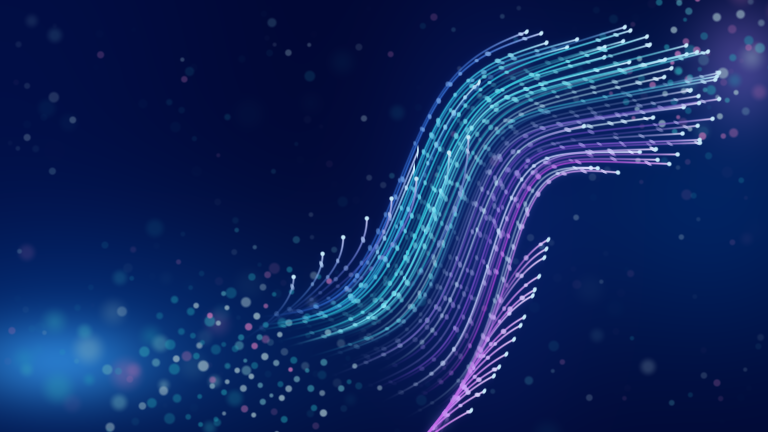
Reproduce this background procedurally as a WebGL 1 fragment shader.

```glsl
precision highp float;
uniform vec2 u_resolution;

#define STRANDS 46
#define SIDE_TIPS 14
#define HOOKS 8
#define LINE_WIDTH 0.0021
#define BEAD_RADIUS 0.0062
#define BEAD_GAP 0.055
#define BLUE vec3(0.18, 0.42, 0.82)
#define TEAL vec3(0.16, 0.76, 0.83)
#define PALE vec3(0.76, 0.90, 0.96)
#define VIOLET vec3(0.38, 0.24, 0.72)
#define MAGENTA vec3(0.72, 0.25, 0.86)

float hash(vec2 p) {
  vec3 q = fract(p.xyx * 0.1031);
  q += dot(q, q.yzx + 33.33);
  return fract((q.x + q.y) * q.z);
}

// Soft elliptical falloff
float glow(vec2 p, vec2 center, vec2 spread) {
  vec2 d = (p - center) / spread;
  return exp(-dot(d, d));
}

float disc(float d, float radius, float soft) {
  return 1.0 - smoothstep(radius - soft, radius + soft, d);
}

vec3 backdrop(vec2 p) {
  vec3 c = vec3(0.004, 0.025, 0.19);
  c += vec3(0.0, 0.03, 0.08) * glow(p, vec2(0.0, 0.8), vec2(0.55, 0.7));
  c += vec3(0.01, 0.14, 0.23) * glow(p, vec2(0.2, 0.2), vec2(0.65, 0.28));
  c += vec3(0.0, 0.11, 0.19) * glow(p, vec2(1.65, 0.55), vec2(0.42, 0.4));
  c += vec3(0.02, 0.06, 0.14) * glow(p, vec2(1.12, 0.5), vec2(0.24, 0.5));
  c += vec3(0.14, 0.30, 0.34) * glow(p, vec2(0.13, 0.16), vec2(0.22, 0.10));
  c += vec3(0.24, 0.16, 0.24) * glow(p, vec2(1.72, 0.85), vec2(0.12, 0.14));
  return c;
}

// One layer of scattered discs, gathered around both ends of the stream
void addDots(inout vec3 col, vec2 p, float cell, float size, float soft,
             vec2 lower, vec2 upper, vec2 spread, float opacity) {
  mat2 turn = mat2(0.82, 0.57, -0.57, 0.82);
  vec2 q = turn * p / cell;
  vec2 id = floor(q);
  vec2 home = (id + 0.5) * cell * turn;
  float density = glow(home, lower, spread) + glow(home, upper, spread * vec2(0.65, 1.0));
  float pick = hash(id + cell * 900.0);
  float radius = size * (0.5 + 0.5 * hash(id + 17.0));
  vec2 jitter = vec2(hash(id + 31.0), hash(id + 47.0)) - 0.5;
  float d = length(fract(q) - 0.5 - jitter * 2.0 * max(0.5 - radius - soft, 0.0));
  float hue = hash(id + 71.0);
  vec3 tint = mix(TEAL * 0.85, PALE * 0.8, smoothstep(0.35, 0.8, hue));
  float pink = 0.12 + 0.25 * smoothstep(1.2, 1.5, home.x);
  tint = mix(tint, vec3(0.78, 0.45, 0.70), step(hash(id + 93.0), pink));
  float shown = smoothstep(pick - 0.1, pick + 0.1, density * 0.9);
  col = mix(col, tint, disc(d, radius, soft) * shown * opacity * (0.4 + 0.6 * hue));
}

// Line with beads; err is the axis offset from a curve of the given slope
void addStrand(inout vec3 col, vec2 p, float err, float slope, float fromStart,
               float toTip, vec3 tint, float strength, float seed) {
  float px = 1.0 / u_resolution.y;
  float stretch = sqrt(1.0 + slope * slope);
  float dist = abs(err) / stretch;
  float shown = smoothstep(0.0, 0.22, fromStart) * smoothstep(-px, px, toTip);
  float nearTip = exp(-max(toTip, 0.0) * 14.0);
  vec3 ink = mix(tint, vec3(0.94, 0.92, 1.0), nearTip * 0.8);
  float power = mix(strength, 1.0, nearTip);
  col += tint * shown * strength * 0.05 * exp(-dist * dist * 9000.0);
  col = mix(col, ink, disc(dist, LINE_WIDTH, px) * shown * power);

  // Beads sit at jittered steps along the curve
  float along = (p.x + p.y) / BEAD_GAP;
  float id = floor(along);
  float offset = fract(along) - 0.3 - 0.4 * hash(vec2(id, seed));
  float bead = length(vec2(dist, offset * BEAD_GAP * stretch / max(1.0 + slope, 0.3)));
  float present = step(0.42, hash(vec2(id + 11.0, seed + 5.0)));
  float radius = BEAD_RADIUS * (0.65 + 0.35 * hash(vec2(seed, id)));
  col = mix(col, mix(ink, PALE, 0.4), disc(bead, radius, px) * present * shown * power);
  float tip = length(vec2(dist, toTip * stretch));
  col = mix(col, PALE, disc(tip, BEAD_RADIUS * 0.8, px));
}

vec3 streamTint(float s, float r) {
  vec3 c = mix(BLUE, TEAL, smoothstep(0.02, 0.2, s + 0.2 * r - 0.1));
  c = mix(c, mix(TEAL, PALE, r), smoothstep(0.25, 0.45, s));
  c = mix(c, mix(VIOLET, PALE, r * r), smoothstep(0.48, 0.65, s));
  return mix(c, mix(MAGENTA, PALE, r * r), smoothstep(0.75, 0.95, s));
}

void main() {
  vec2 p = gl_FragCoord.xy / u_resolution.y;
  vec3 col = backdrop(p);

  // Blurred discs far out, sharper ones near the stream
  addDots(col, p, 0.11, 0.28, 0.2, vec2(0.19, 0.16), vec2(1.73, 0.9), vec2(0.23, 0.11), 0.5);
  addDots(col, p + 0.03, 0.075, 0.26, 0.14, vec2(0.31, 0.17), vec2(1.70, 0.88), vec2(0.18, 0.12), 0.55);
  addDots(col, p, 0.046, 0.28, 0.08, vec2(0.47, 0.17), vec2(1.64, 0.87), vec2(0.16, 0.14), 0.7);
  addDots(col, p, 0.032, 0.27, 0.09, vec2(0.61, 0.16), vec2(1.58, 0.82), vec2(0.17, 0.16), 0.8);

  // Main S-shaped stream, s runs from its upper left to its lower right side
  for (int i = 0; i < STRANDS; i++) {
    float seed = float(i) + 1.0;
    float r = hash(vec2(seed, 3.0));
    float r2 = hash(vec2(seed, 8.0));
    float s = (seed - 0.5 + 0.8 * (r - 0.5)) / float(STRANDS);
    vec2 center = vec2(0.914 + 0.267 * s, 0.56 - s * (0.09 + 0.095 * s));
    float rise = 0.282 - s * (0.21 - 0.178 * s);
    float width = 0.116 - 0.041 * s + 0.016 * (r2 - 0.5);
    float leftSlope = 0.05 + s * (0.62 - 0.2 * s) + 0.06 * (r - 0.5);
    float rightSlope = 0.27 + s * (0.2 - 0.59 * s) + 0.08 * (r2 - 0.5);
    float x = p.x - center.x;
    float t = 1.0 - 2.0 / (1.0 + exp(2.0 * clamp(x / width, -9.0, 9.0)));
    float dt = (1.0 - t * t) / width;
    float bend = 0.5 * (rightSlope - leftSlope);
    float tail = 0.5 * (leftSlope + rightSlope) + bend * t;
    float y = center.y + rise * t + x * tail;
    float slope = rise * dt + tail + x * bend * dt;
    float start = 0.5 + 0.4 * s + 0.16 * r2;
    float end = 1.22 + s * (1.5 - 1.24 * s) - 0.16 * r * r;
    end -= step(0.86, r2) * 0.3;
    float strength = 0.22 + 0.75 * hash(vec2(seed, 21.0));
    strength *= 1.0 - 0.45 * glow(vec2(s), vec2(0.6), vec2(0.15));
    addStrand(col, p, p.y - y, slope, p.x - start, end - p.x, streamTint(s, r), strength, seed);
  }

  // Short arcs leaving the lower right side
  for (int i = 0; i < SIDE_TIPS; i++) {
    float seed = float(i) + 101.0;
    float r = hash(vec2(seed, 3.0));
    float k = (float(i) + r) / float(SIDE_TIPS);
    vec2 tip = vec2(1.088 + k * (0.3 - 0.115 * k), 0.046 + 0.42 * k);
    float back = tip.x - p.x;
    float curve = mix(1.3, 6.5, k);
    float y = tip.y - back * (0.5 + curve * back);
    float reach = mix(0.36, 0.2, k);
    vec3 tint = mix(MAGENTA, PALE, 0.5 * r * r);
    addStrand(col, p, p.y - y, 0.5 + 2.0 * curve * back, reach - back, back, tint, 0.8, seed);
  }

  // Upturned hooks on the left side
  for (int i = 0; i < HOOKS; i++) {
    float seed = float(i) + 201.0;
    float r = hash(vec2(seed, 3.0));
    float k = (float(i) + 0.4 * r) / float(HOOKS - 1);
    vec2 tip = vec2(0.676 + 0.4 * k, 0.356 + 0.32 * k);
    float drop = tip.y - p.y;
    float curve = mix(5.5, 1.2, k);
    float x = tip.x - curve * drop * drop;
    vec3 tint = mix(BLUE, mix(VIOLET, TEAL, r), k);
    addStrand(col, p, p.x - x, 2.0 * curve * drop, mix(0.16, 0.4, k) - drop, drop, tint, 0.7, seed);
  }

  gl_FragColor = vec4(col, 1.0);
}
```
